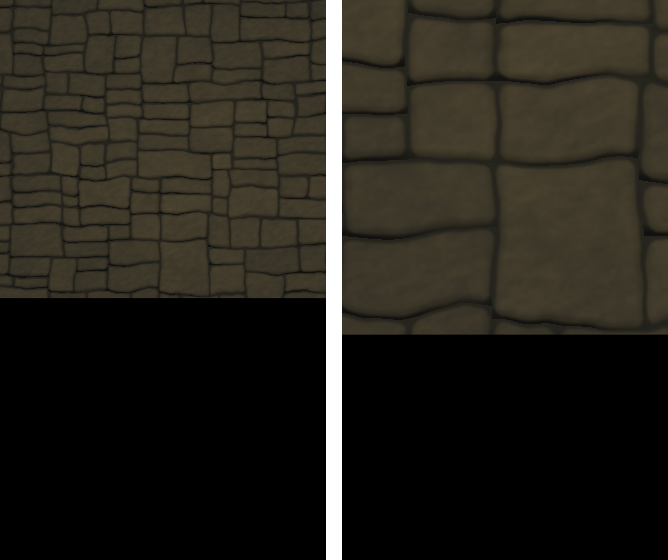
Left: the whole. Right: its middle third, enlarged.
Write a Shadertoy shader that draws this texture.

```glsl
const float WALL_BASE = 0.4675;               // share of canvas height left black
const vec2  CELL = vec2(0.150, 0.106);        // mean block size, canvas widths
const float JITTER = 0.36;                    // shift of joints, in cells
const float CORNER = 0.013;
const float JOINT = 0.0022;
const vec3  STONE_DARK  = vec3(0.185, 0.175, 0.140);
const vec3  STONE_LIGHT = vec3(0.290, 0.257, 0.184);
const vec3  MORTAR = vec3(0.115, 0.118, 0.100);
const vec3  SHADOW = vec3(0.065, 0.064, 0.055);

float hash(vec2 p) {
    vec3 q = fract(p.xyx * vec3(0.1031, 0.1030, 0.0973));
    q += dot(q, q.yzx + 33.33);
    return fract((q.x + q.y) * q.z);
}

float noise(vec2 p) {
    vec2 i = floor(p), f = fract(p);
    f = f * f * (3.0 - 2.0 * f);
    return mix(mix(hash(i), hash(i + vec2(1, 0)), f.x),
               mix(hash(i + vec2(0, 1)), hash(i + vec2(1, 1)), f.x), f.y);
}

float fbm(vec2 p) {
    float sum = 0.0, amp = 0.5;
    for (int k = 0; k < 4; k++) {
        sum += amp * noise(p);
        p = mat2(1.6, 1.2, -1.2, 1.6) * p + 7.3;
        amp *= 0.5;
    }
    return sum / 0.9375;
}

float shift(vec2 vertex) {
    return JITTER * (2.0 * hash(vertex + 41.0) - 1.0);
}

// Rectangle of one cell: joints run through vertices, alternately level and upright
vec4 cellBox(vec2 c) {
    float a = shift(c), b = shift(c + vec2(1, 0));
    float d = shift(c + vec2(0, 1)), e = shift(c + 1.0);
    bool even = mod(c.x + c.y, 2.0) < 0.5;
    vec4 offset = even ? vec4(d, a, b, e) : vec4(a, b, e, d);
    return vec4(c, c + 1.0) + offset;
}

// Block holding q, as low and high corners; large blocks are split
vec4 findBlock(vec2 q) {
    vec4 box = vec4(floor(q), floor(q) + 1.0);
    for (int y = -1; y <= 1; y++)
    for (int x = -1; x <= 1; x++) {
        vec4 b = cellBox(floor(q) + vec2(x, y));
        if (all(greaterThanEqual(q, b.xy)) && all(lessThan(q, b.zw))) box = b;
    }
    for (int k = 0; k < 2; k++) {
        vec2 size = box.zw - box.xy;
        float seed = hash(box.xy * 37.0 + box.zw * 19.0);
        float cut = mix(0.34, 0.66, hash(vec2(seed * 91.0, 5.0)));
        if (size.x > 1.1 && size.x > size.y && seed < 0.65) {
            float x = box.x + size.x * cut;
            if (q.x < x) box.z = x; else box.x = x;
        } else if (size.y > 0.85 && seed > 0.4) {
            float y = box.y + size.y * cut;
            if (q.y < y) box.w = y; else box.y = y;
        }
    }
    return box;
}

vec3 wall(vec2 p) {
    // Hand-cut, wavering joints
    vec2 warp = vec2(noise(p * 13.0), noise(p * 13.0 + 50.0)) - 0.5;
    vec2 fine = vec2(noise(p * 48.0 + 9.0), noise(p * 48.0 + 70.0)) - 0.5;
    vec2 q = p + warp * 0.018 + fine * 0.004;
    vec4 box = findBlock(q / CELL + 20.0);
    vec2 low = (box.xy - 20.0) * CELL, high = (box.zw - 20.0) * CELL;
    float id = hash(box.xy * 53.0 + box.zw * 11.0);

    // Depth inside the rounded block
    vec2 halfSize = 0.5 * (high - low);
    float radius = min(CORNER, 0.6 * min(halfSize.x, halfSize.y));
    vec2 r = abs(q - 0.5 * (low + high)) - halfSize + radius;
    float depth = radius - length(max(r, 0.0)) - min(max(r.x, r.y), 0.0);

    // Grain, slightly slanted, with broad stains
    vec2 slant = mat2(0.94, -0.34, 0.34, 0.94) * p;
    float grain = fbm(slant * vec2(55.0, 105.0) + id * 30.0) - 0.5;
    float stain = fbm(p * 9.0 + id * 20.0) - 0.5;
    float speck = noise(p * 190.0) - 0.5;

    // Soft light over the middle of the wall
    vec2 fromGlow = (p - vec2(0.58, 1.20)) / vec2(0.75, 0.62);
    float glow = exp(-dot(fromGlow, fromGlow));
    float tone = 0.17 + 0.58 * glow + 0.20 * (id - 0.5);
    tone += 0.50 * grain + 0.42 * stain + 0.12 * speck;
    vec3 col = mix(STONE_DARK, STONE_LIGHT, clamp(tone, -0.3, 1.15));

    // Rounded faces: lit upper rim, shaded lower rim
    float topRim = 1.0 - smoothstep(0.003, 0.013, high.y - q.y);
    float baseRim = 1.0 - smoothstep(0.002, 0.014, q.y - low.y);
    col *= 1.0 + 0.07 * topRim - 0.16 * baseRim;
    col *= mix(0.86, 1.0, smoothstep(0.001, 0.013, depth));

    // Joints of uneven width, deepest under the blocks
    float worn = noise(p * 21.0 + 31.0);
    float width = JOINT * (0.5 + 1.1 * worn);
    float gap = 1.0 - smoothstep(width - 0.0015, width + 0.0035, depth);
    float under = baseRim * smoothstep(0.25, 0.75, noise(p * 11.0 + 80.0));
    return mix(col, mix(MORTAR, SHADOW, under), gap * (0.72 + 0.25 * under));
}

void mainImage(out vec4 fragColor, in vec2 fragCoord) {
    vec2 p = fragCoord / iResolution.x;
    float base = WALL_BASE * iResolution.y / iResolution.x;
    float pixel = 1.0 / iResolution.x;
    float mask = smoothstep(-0.5 * pixel, 0.5 * pixel, p.y - base);
    fragColor = vec4(wall(p) * mask, 1.0);
}
```
